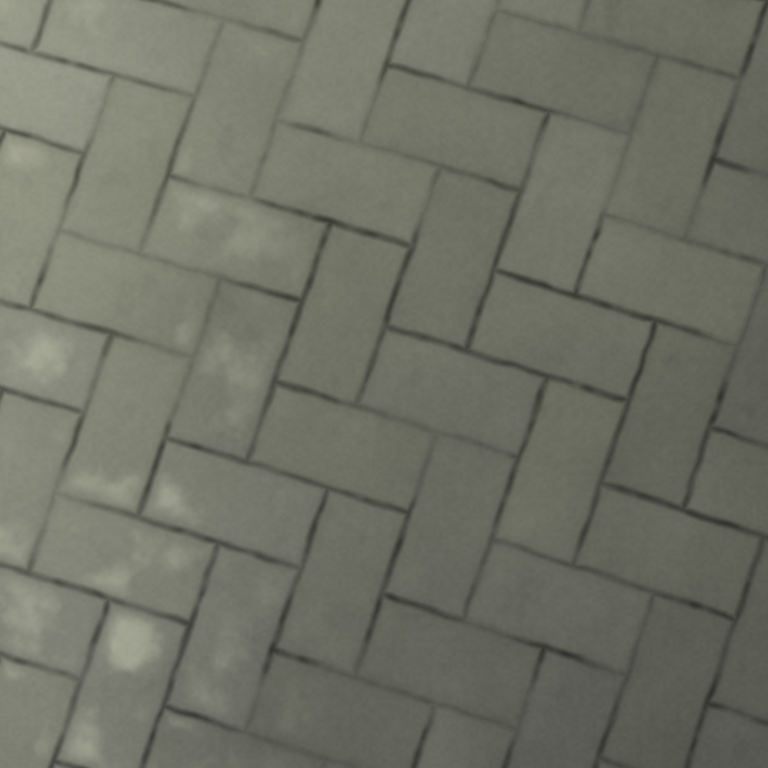
Reproduce this texture procedurally as a WebGL 1 fragment shader.

```glsl
precision highp float;

// Weathered grey paving blocks laid in a tilted herringbone.
// Each point is mapped to a skewed grid, assigned to a 2:1 block, then shaded
// with uneven soft joints, pale deposits, fine grain and a diagonal light falloff.

#define GRID_ORIGIN vec2(0.5000, 0.4245)   // corner of one block, y down
#define AXIS_LONG   vec2(0.1062, 0.0320)   // one block width along the rows
#define AXIS_CROSS  vec2(-0.0363, 0.1044)  // one block width across the rows
#define PERSPECTIVE 0.0042
#define JOINT_HALF  0.010                  // in block widths
#define JOINT_SOFT  0.055
#define JOINT_DEPTH 0.38
#define BLOCK_VARY  0.036
#define GRAIN       0.030
#define STONE_TINT  vec3(0.985, 1.0, 0.885)
#define DEPOSIT     vec3(0.69, 0.70, 0.62)

uniform vec2 u_resolution;

float hash(vec2 p) {
  return fract(sin(dot(p, vec2(127.1, 311.7))) * 43758.55);
}

float noise(vec2 p) {
  vec2 i = floor(p), f = fract(p);
  f = f * f * (3.0 - 2.0 * f);
  return mix(mix(hash(i), hash(i + vec2(1.0, 0.0)), f.x),
             mix(hash(i + vec2(0.0, 1.0)), hash(i + 1.0), f.x), f.y);
}

float fbm(vec2 p) {
  float sum = 0.0, weight = 0.5;
  for (int i = 0; i < 4; i++) {
    sum += weight * noise(p);
    p = mat2(0.8, 0.6, -0.6, 0.8) * p * 2.03 + 17.3;
    weight *= 0.5;
  }
  return sum / 0.9375;
}

// Canvas position (y down) to grid units of one block width.
vec2 toGrid(vec2 p) {
  vec2 d = p - GRID_ORIGIN;
  float row = (d.y + 0.508 * d.x) * 2.893;
  d.y -= PERSPECTIVE * row * row;
  vec2 a = AXIS_LONG, b = AXIS_CROSS;
  return vec2(b.y * d.x - b.x * d.y, a.x * d.y - a.y * d.x) / (a.x * b.y - a.y * b.x);
}

// Returns the block's first cell in xy and the distance to its edge in z.
vec3 herringbone(vec2 g) {
  vec2 cell = floor(g);
  float phase = floor(mod(cell.x + cell.y + 0.5, 4.0));
  vec2 along = phase < 2.0 ? vec2(1.0, 0.0) : vec2(0.0, 1.0);
  vec2 first = cell - along * mod(phase, 2.0);
  vec2 local = g - first;
  vec2 edge = min(local, 1.0 + along - local);
  return vec3(first, min(edge.x, edge.y));
}

void main() {
  vec2 p = gl_FragCoord.xy / u_resolution;
  p.y = 1.0 - p.y;
  vec2 g = toGrid(p);
  vec2 wobble = vec2(noise(g * 5.0), noise(g * 5.0 + 40.0)) - 0.5;
  vec3 block = herringbone(g + 0.025 * wobble);
  float tone = hash(block.xy + 3.7) - 0.5;
  float pixel = 9.0 / min(u_resolution.x, u_resolution.y);

  // Light falls off from the upper left to the lower right.
  float light = 0.535 - 0.100 * p.x - 0.088 * p.y + 0.060 * (1.0 - smoothstep(0.0, 0.42, p.x));
  light += BLOCK_VARY * tone + 0.055 * (fbm(p * 9.0 + 5.0) - 0.5);
  vec3 tint = STONE_TINT + vec3(0.0, 0.0, 0.025) * smoothstep(0.2, 1.0, p.y);
  tint.b += 0.02 * (hash(block.xy + 19.1) - 0.5);
  vec3 color = light * tint;

  // Pale cloudy deposits gather on the left and differ from block to block.
  float leftSide = 1.0 - smoothstep(0.12, 0.50, p.x);
  float patches = smoothstep(0.52, 0.82, fbm(p * 12.0 + tone * 2.0 + 2.0));
  color = mix(color, DEPOSIT, 0.75 * leftSide * patches * smoothstep(0.0, 0.25, block.z));

  // Joints vary in width and darkness, broken into short stretches.
  float strength = mix(0.25, 1.0, smoothstep(0.25, 0.72, noise(g * 1.3 + 7.0)));
  strength *= 0.60 + 0.65 * noise(g * 8.0);
  float width = JOINT_HALF * (0.4 + 1.6 * noise(g * 4.3 + 11.0));
  float joint = 1.0 - smoothstep(width - 0.3 * JOINT_SOFT, width + JOINT_SOFT + 0.5 * pixel, block.z);
  color *= 1.0 - JOINT_DEPTH * strength * joint;
  color *= 1.0 - 0.04 * (1.0 - smoothstep(0.0, 0.16, block.z));

  // Faint stains and soft surface grain.
  color *= 1.0 - 0.04 * smoothstep(0.6, 0.9, fbm(p * 30.0 + 31.0));
  color += GRAIN * (0.6 * noise(p * 230.0) + 0.4 * noise(p * 120.0) - 0.5);

  gl_FragColor = vec4(color, 1.0);
}
```
